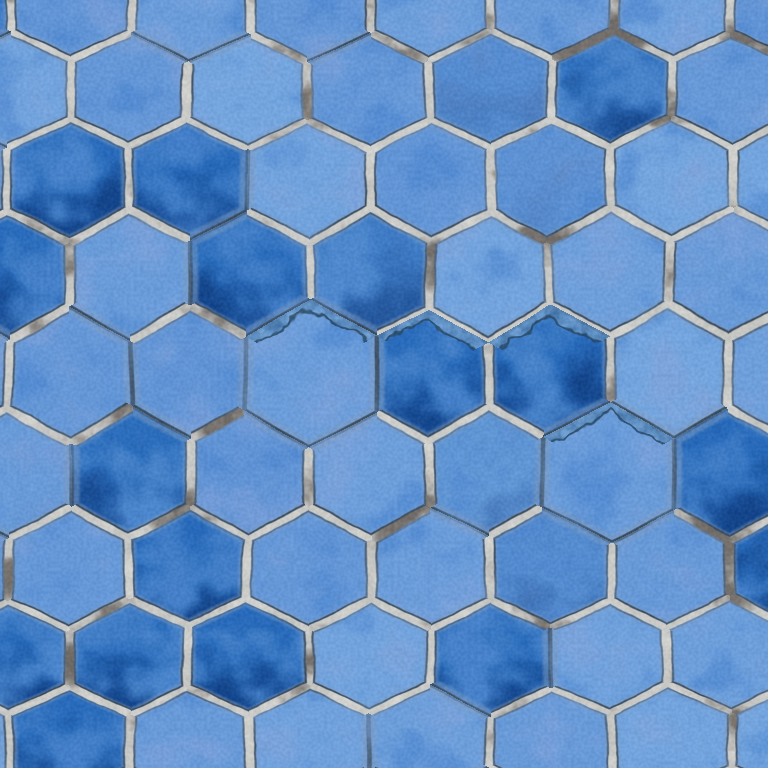
Write a three.js fragment shader that draws this pattern.

```glsl
// Worn blue hexagon tiles with pale grout, dark edge cracks and chipped lips.
varying vec2 vUv;

float hash(vec2 p) {
  return fract(sin(dot(p, vec2(127.1, 311.7))) * 43758.5);
}

vec2 gradient(vec2 cell) {
  float angle = 6.2832 * hash(cell);
  return vec2(cos(angle), sin(angle));
}

float gradientNoise(vec2 p) {
  vec2 i = floor(p), f = fract(p);
  vec2 u = f * f * f * (f * (f * 6.0 - 15.0) + 10.0);
  vec2 e = vec2(1.0, 0.0);
  float low = mix(dot(gradient(i), f), dot(gradient(i + e), f - e), u.x);
  float high = mix(dot(gradient(i + e.yx), f - e.yx), dot(gradient(i + 1.0), f - 1.0), u.x);
  return mix(low, high, u.y);
}

float fbm(vec2 p) {
  return gradientNoise(p) + 0.5 * gradientNoise(p * 2.1 + 5.3) + 0.25 * gradientNoise(p * 4.3 + 9.1);
}

// Two oversized tiles, one row apart.
float oversized(vec2 id) {
  return step(abs(id.x - 2.0 - 2.0 * (id.y - 4.0)), 0.5) * step(abs(id.y - 4.5), 0.6);
}

float tileWeight(vec2 id) {
  return 0.03 * hash(id + 61.0) + 0.1 * oversized(id);
}

vec2 tileCentre(vec2 id) {
  vec2 jitter = vec2(hash(id + 7.0), hash(id + 19.0)) - 0.5;
  return vec2(id.x + 0.5 * mod(id.y, 2.0), id.y * 0.866) + 0.05 * jitter;
}

// Candidate tile near p, for row and column steps of -1 to 1.
vec2 nearbyTile(vec2 p, float column, float row) {
  float y = floor(p.y / 0.866 + 0.5) + row;
  return vec2(floor(p.x - 0.5 * mod(y, 2.0) + 0.5) + column, y);
}

vec3 tileColor(vec2 id, vec2 local, vec2 p) {
  float cloud = fbm(p * 1.6 + 17.0 * hash(id));
  vec3 color = mix(vec3(0.37, 0.57, 0.83), vec3(0.46, 0.65, 0.87), hash(id + 3.0));
  color = mix(color, vec3(0.52, 0.64, 0.85), 0.5 * smoothstep(0.0, 0.6, cloud));
  color = mix(color, vec3(0.27, 0.50, 0.80), 0.5 * smoothstep(0.1, 0.6, -cloud));
  // Deep glaze pools in about a quarter of the tiles.
  float deep = smoothstep(0.7, 0.84, hash(id + 29.0));
  color = mix(color, vec3(0.16, 0.42, 0.73), deep * clamp(0.85 + cloud, 0.35, 1.0));
  float pool = smoothstep(0.0, 0.8, 0.9 * local.y + 0.9 * cloud + 0.1);
  return mix(color, vec3(0.05, 0.22, 0.48), 0.75 * deep * pool);
}

void main() {
  // Lattice space runs downwards; rows spread slightly at mid height.
  float row = (0.9935 - vUv.y) / 0.12;
  row += 0.12 * sin(row * 0.7854);
  vec2 p = vec2((vUv.x - 0.0898) / 0.1566, row * 0.866);
  p += 0.012 * vec2(gradientNoise(p * 2.5), gradientNoise(p * 2.5 + 40.0));

  // Owning tile.
  vec2 id = vec2(0.0);
  float nearest = 9.0;
  for (int j = -1; j <= 1; j++) {
    for (int i = -1; i <= 1; i++) {
      vec2 other = nearbyTile(p, float(i), float(j));
      vec2 d = tileCentre(other) - p;
      float power = dot(d, d) - tileWeight(other);
      if (power < nearest) { nearest = power; id = other; }
    }
  }

  // Closest edge and the tile beyond it.
  vec2 local = p - tileCentre(id);
  vec2 neighbor = id;
  float edge = 9.0;
  for (int j = -1; j <= 1; j++) {
    for (int i = -1; i <= 1; i++) {
      vec2 other = nearbyTile(p, float(i), float(j));
      vec2 d = tileCentre(other) - p;
      float gap = dot(d, d) - tileWeight(other) - nearest;
      float distanceToEdge = gap / max(2.0 * length(d + local), 0.01);
      if (distance(other, id) > 0.5 && distanceToEdge < edge) { edge = distanceToEdge; neighbor = other; }
    }
  }
  float edgeHash = hash(id + neighbor + 83.0);
  vec2 normal = normalize(tileCentre(neighbor) - tileCentre(id));
  float rough = fbm(p * 5.0);

  // Chipped lips along the upper edges of the worn run.
  float worn = max(oversized(id), step(abs(id.y - 4.0), 0.5) * step(abs(id.x - 3.0), 1.1));
  float lipped = worn * step(normal.y, -0.4);
  float sealed = max(lipped, step(0.86, edgeHash));
  sealed = max(sealed, max(oversized(id), oversized(neighbor)));

  vec3 color = tileColor(id, local, p);
  color = mix(color, vec3(0.49, 0.61, 0.76), 0.5 * (1.0 - smoothstep(0.045, 0.085, edge)));

  float lipEdge = 0.085 + 0.07 * rough;
  float lip = lipped * (1.0 - smoothstep(lipEdge - 0.01, lipEdge + 0.01, edge));
  color = mix(color, vec3(0.37, 0.56, 0.76) + 0.16 * fbm(p * 9.0), 0.9 * lip);
  color = mix(color, vec3(0.15, 0.27, 0.37), 0.8 * lipped * (1.0 - smoothstep(0.004, 0.02, abs(edge - lipEdge))));

  // Dark crack beside the grout, heavier on lower edges.
  float groutHalf = mix(0.033 + 0.012 * (edgeHash - 0.4) + 0.01 * rough, 0.003, sealed);
  float shade = clamp(0.6 + 0.3 * normal.y + 0.6 * gradientNoise(p * 1.8 + 31.0), 0.2, 0.95) * (1.0 - 0.7 * lipped);
  color = mix(color, vec3(0.23, 0.29, 0.35), shade * (1.0 - smoothstep(groutHalf + 0.008, groutHalf + 0.024, edge)));

  // Grout, pale with brown grey stains.
  float stain = smoothstep(0.1, 0.5, gradientNoise(p * 1.4 + 53.0) + 0.3 * rough + 0.3 * (edgeHash - 0.4));
  vec3 grout = mix(vec3(0.79, 0.79, 0.78), vec3(0.44, 0.42, 0.40), stain) + 0.06 * rough;
  color = mix(color, grout, (1.0 - sealed) * (1.0 - smoothstep(groutHalf - 0.009, groutHalf + 0.007, edge)));

  // Fine surface grain.
  color += 0.05 * gradientNoise(vUv * 230.0) + 0.015 * fbm(vUv * 60.0);
  gl_FragColor = vec4(clamp(color, 0.0, 1.0), 1.0);
}
```
